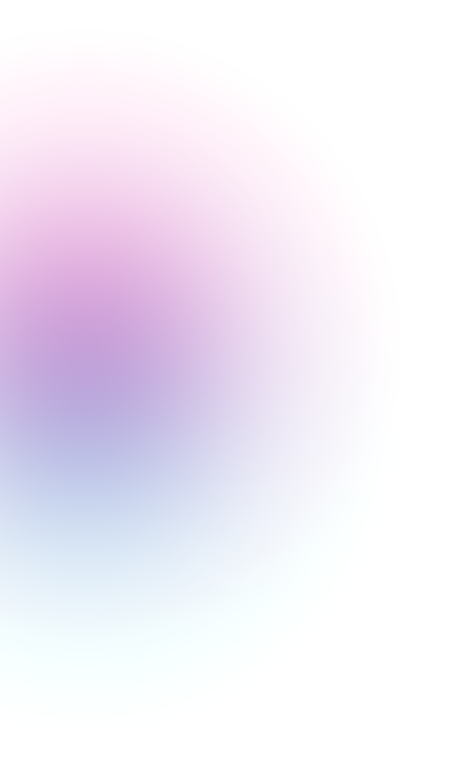
Give the GLSL for this background, as a Shadertoy shader.

```glsl
// Soft orchid and sky-blue glows that overlap into violet on a white ground.

// Lengths are in canvas heights, with the origin at the lower left.
const vec2  ORCHID_CENTRE = vec2(0.111, 0.551);
const vec2  SKY_CENTRE    = vec2(0.111, 0.453);
const float ORCHID_SPREAD = 0.164;
const float SKY_SPREAD    = 0.157;
const float FADE_START    = 0.345;
const float FADE_END      = 0.430;

// Light each glow removes from the white ground.
const vec3 GROUND        = vec3(1.0);
const vec3 ORCHID_ABSORB = vec3(0.00, 0.37, 0.15);
const vec3 SKY_ABSORB    = vec3(0.27, 0.00, 0.00);

// Gaussian falloff that closes smoothly at a finite rim.
float glow(vec2 p, vec2 centre, float spread) {
    float d = distance(p, centre);
    float falloff = exp(-0.5 * d * d / (spread * spread));
    return falloff * (1.0 - smoothstep(FADE_START, FADE_END, d));
}

void mainImage(out vec4 fragColor, in vec2 fragCoord) {
    vec2 p = fragCoord / iResolution.y;

    // Subtractive mix of the two glows.
    vec3 colour = GROUND
        - ORCHID_ABSORB * glow(p, ORCHID_CENTRE, ORCHID_SPREAD)
        - SKY_ABSORB * glow(p, SKY_CENTRE, SKY_SPREAD);

    fragColor = vec4(colour, 1.0);
}
```
